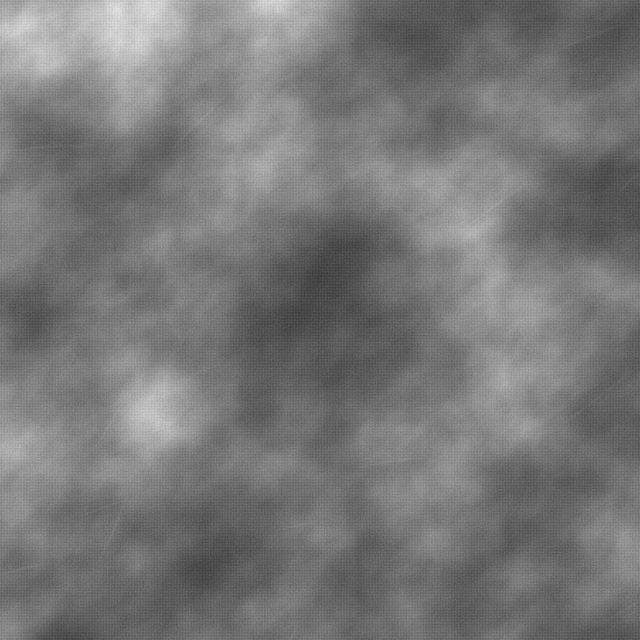
This texture is drawn by a three.js fragment shader. Its source:

```glsl
#define BASE_GREY 0.452
#define CLOUD_CONTRAST 0.35
#define CLOUD_SCALE vec2(2.7, 3.7)
#define STREAK_ANGLE 0.62
#define LIGHT_TILT vec2(-0.10, 0.09)
#define BAND_LIGHT 0.045
#define THREADS 226.0
#define WEAVE_DEPTH 0.015
#define GRAIN_DEPTH 0.06
#define SCRATCHES 14
#define SCRATCH_LIGHT 0.03
#define PANEL_LIGHT 0.03

varying vec2 vUv;

const float TAU = 6.2831853;

vec2 hash2(vec2 p) {
  vec3 q = fract(p.xyx * vec3(0.1031, 0.1030, 0.0973));
  q += dot(q, q.yzx + 33.33);
  return fract((q.xx + q.yz) * q.zy);
}

mat2 rotation(float angle) {
  float c = cos(angle), s = sin(angle);
  return mat2(c, -s, s, c);
}

float cornerSlope(vec2 cell, vec2 offset) {
  float angle = TAU * hash2(cell).x;
  return dot(vec2(cos(angle), sin(angle)), offset);
}

float gradientNoise(vec2 p) {
  vec2 i = floor(p), f = fract(p);
  vec2 u = f * f * f * (f * (f * 6.0 - 15.0) + 10.0);
  vec2 e = vec2(1.0, 0.0);
  float low = mix(cornerSlope(i, f), cornerSlope(i + e, f - e), u.x);
  float high = mix(cornerSlope(i + e.yx, f - e.yx), cornerSlope(i + 1.0, f - 1.0), u.x);
  return mix(low, high, u.y);
}

// Soft clouds, each octave drawn out in a slightly different direction
float clouds(vec2 uv) {
  float sum = 0.0, amplitude = 1.0, scale = 1.0;
  for (int i = 0; i < 7; i++) {
    float octave = float(i);
    float turn = 0.3 * sin(2.4 * octave);
    vec2 q = rotation(STREAK_ANGLE + turn) * uv * CLOUD_SCALE * scale;
    sum += amplitude * gradientNoise(q + octave * vec2(17.3, 31.7) + vec2(41.0, 12.0));
    amplitude *= 0.52;
    scale *= 2.03;
  }
  return sum;
}

// Broad light and dark bands across the streaks
float bands(vec2 uv) {
  float across = (rotation(STREAK_ANGLE) * uv).y;
  return cos(TAU * (across + 0.28) / 0.8 + 1.5 * gradientNoise(uv * 3.0 + 5.0));
}

// Fine crossed threads with dots where they meet
float weave(vec2 uv) {
  vec2 t = uv * THREADS;
  vec2 threads = cos(TAU * t);
  float uneven = hash2(vec2(floor(t.x), 3.0)).x + hash2(vec2(7.0, floor(t.y))).y - 1.0;
  return threads.x + threads.y + 0.6 * threads.x * threads.y + 0.3 * uneven;
}

// Faint curved hairlines, each with soft ends
float scratches(vec2 uv) {
  float sum = 0.0;
  for (int i = 0; i < SCRATCHES; i++) {
    vec2 seed = vec2(float(i), 61.0);
    vec2 shape = hash2(seed + 20.0);
    float angle = STREAK_ANGLE + 1.2 * (shape.x - 0.5);
    vec2 p = rotation(angle) * (uv - hash2(seed));
    float reach = mix(0.02, 0.09, shape.y);
    float d = abs(p.y - 2.0 * (shape.x - 0.5) * p.x * p.x);
    float line = 1.0 - smoothstep(0.0005, 0.0028, d);
    sum += line * (1.0 - smoothstep(0.3 * reach, reach, abs(p.x)));
  }
  return sum;
}

// Barely visible upright patches with one fading side
float panels(vec2 uv) {
  float sum = 0.0;
  for (int i = 0; i < 9; i++) {
    vec2 seed = vec2(float(i), 143.0);
    vec2 halfSize = mix(vec2(0.02), vec2(0.10, 0.08), hash2(seed + 9.0));
    vec2 p = uv - hash2(seed);
    vec2 inside = 1.0 - smoothstep(halfSize - 0.006, halfSize + 0.006, abs(p));
    sum += inside.x * inside.y * smoothstep(-halfSize.x, halfSize.x, p.x);
  }
  return sum;
}

void main() {
  float light = CLOUD_CONTRAST * clouds(vUv) + BAND_LIGHT * bands(vUv);
  light += dot(LIGHT_TILT, vUv - 0.5);
  float grey = BASE_GREY + light + light * light;
  grey += SCRATCH_LIGHT * scratches(vUv) + PANEL_LIGHT * panels(vUv);
  grey += WEAVE_DEPTH * weave(vUv);
  grey += GRAIN_DEPTH * gradientNoise(vUv * 390.0 + 5.0);
  gl_FragColor = vec4(vec3(clamp(grey, 0.0, 1.0)), 1.0);
}
```
